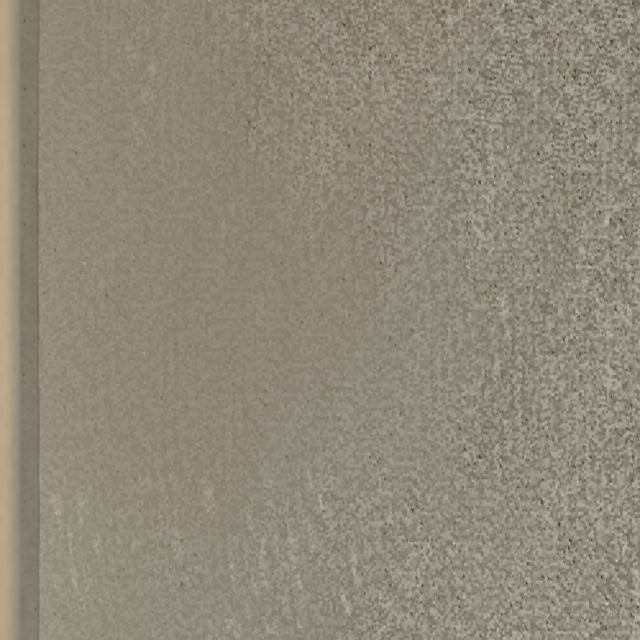
Give the GLSL for this texture, as a WebGL 1 fragment shader.

```glsl
precision highp float;
// Weathered plaster wall with a rounded tan trim and a shadowed groove on the left.
// Broad tone comes from gradients and layered sines; grain, mottling and streaks
// from blended cellular noise; pits and chips are scattered one per grid cell.

uniform vec2 u_resolution;

#define WALL_WARM vec3(0.546, 0.515, 0.456)
#define WALL_COOL vec3(0.578, 0.562, 0.509)
#define GROOVE vec3(0.498, 0.475, 0.423)
#define TRIM vec3(0.710, 0.637, 0.520)
#define TRIM_EDGE 0.031
#define WALL_EDGE 0.061
#define GRAIN_FREQ vec2(250.0, 215.0)
#define GRAIN_SMOOTH 0.07
#define GRAIN_ROUGH 0.25
#define PIT_DEPTH 0.23
#define CHIP_LIGHT 0.15
#define STREAK_LIGHT 0.05

vec2 hash2(vec2 p) {
  vec2 q = vec2(dot(p, vec2(127.1, 311.7)), dot(p, vec2(269.5, 183.3)));
  return fract(sin(q) * 43758.55);
}

// Smooth cellular noise: random cell values weighted by nearness, about 0.5.
float cellNoise(vec2 p) {
  vec2 cell = floor(p);
  float total = 0.0;
  float weights = 0.0001;
  for (int j = -1; j <= 1; j++) {
    for (int i = -1; i <= 1; i++) {
      vec2 id = cell + vec2(float(i), float(j));
      vec2 offset = id + 0.15 + 0.7 * hash2(id) - p;
      float w = exp(-5.0 * dot(offset, offset));
      total += w * hash2(id + 57.3).x;
      weights += w;
    }
  }
  return total / weights;
}

// Sparse upright specks, at most one in each cell; density is their share of cells.
float specks(vec2 uv, vec2 freq, float density, float seed) {
  vec2 p = uv * freq;
  vec2 id = floor(p) + seed;
  vec2 rnd = hash2(id);
  vec2 d = fract(p) - (0.32 + 0.36 * hash2(id + 19.7));
  d.x += 0.9 * (rnd.y - 0.5) * d.y;
  float radius = mix(0.17, 0.30, rnd.y * rnd.y);
  radius *= 1.0 + 0.25 * sin(3.0 * atan(d.y, d.x + 0.0001) + 40.0 * rnd.x);
  float shape = 1.0 - smoothstep(0.3 * radius, 1.4 * radius, length(d));
  return shape * smoothstep(0.0, 0.03, density - rnd.x) * (0.4 + 0.6 * rnd.y);
}

// Broad light: dim from the top left to the centre, brighter right and below.
float broadTone(vec2 uv) {
  float tone = 0.16 + 0.40 * smoothstep(0.35, 1.0, uv.x);
  tone += 0.36 * (1.0 - smoothstep(0.0, 0.6, uv.y));
  tone += 0.06 * sin(9.0 * uv.x + 4.0 * uv.y + 1.5 * sin(6.0 * uv.y));
  return tone + 0.04 * sin(17.0 * uv.x - 8.0 * uv.y + 2.0);
}

vec3 wallColor(vec2 uv) {
  float mottle = cellNoise(uv * vec2(13.0, 8.0) + 3.0) - 0.5;
  float patches = cellNoise(uv * vec2(44.0, 26.0) + 40.0) - 0.5;
  float rough = uv.x + 0.5 * abs(uv.y - 0.45) + 0.25 * mottle + 0.2 * patches;
  rough = smoothstep(0.4, 1.1, rough);

  vec3 color = mix(WALL_WARM, WALL_COOL, broadTone(uv) + 0.15 * mottle);
  color += 0.016 * patches * (0.3 + rough);

  // Warm glow beside the trim, fading upward.
  float glow = exp(-(uv.x - WALL_EDGE) / 0.10) * (1.0 - 0.6 * uv.y);
  color += glow * vec3(0.034, 0.031, 0.025);

  // Fine pebbly grain, stronger where the plaster is rough.
  float fine = cellNoise(uv * GRAIN_FREQ);
  float grain = fine - 0.5;
  color += grain * mix(GRAIN_SMOOTH, GRAIN_ROUGH, rough) * vec3(0.97, 1.0, 1.02);

  // Short, broken trowel streaks, leaning to the right as they fall.
  vec2 along = vec2(uv.x + 0.2 * uv.y + 0.006 * sin(23.0 * uv.y), uv.y);
  float streak = smoothstep(0.6, 0.95, cellNoise(along * vec2(125.0, 30.0) + 9.0));
  float streakZone = smoothstep(0.45, 0.75, cellNoise(along * vec2(9.0, 4.0) + 23.0));
  streak *= 0.3 + 1.4 * fine;
  color += STREAK_LIGHT * streak * streakZone * (1.0 - 0.5 * uv.y);

  // Brown pits and pale chips.
  float pits = specks(uv, vec2(122.0, 86.0), 0.05 + 0.13 * rough, 0.0);
  pits += 0.7 * specks(uv + 0.37, vec2(165.0, 115.0), 0.05 + 0.13 * rough, 31.0);
  color -= PIT_DEPTH * pits * mix(0.42, 1.0, rough) * vec3(0.88, 1.0, 1.05);
  float chips = specks(uv + 0.11, vec2(130.0, 105.0), 0.025 + 0.08 * rough, 83.0);
  return color + CHIP_LIGHT * chips * mix(0.6, 1.0, rough) * vec3(0.9, 1.0, 1.0);
}

vec3 grooveColor(vec2 uv) {
  float wear = cellNoise(uv * vec2(70.0, 16.0)) - 0.5;
  vec3 color = GROOVE + 0.025 * wear + 0.035 * (cellNoise(uv * 190.0) - 0.5);
  color += vec3(0.006, 0.011, 0.014) * (1.0 - smoothstep(0.15, 0.45, uv.y));
  return color - 0.10 * specks(uv, vec2(118.0, 76.0), 0.08, 47.0);
}

vec3 trimColor(vec2 uv) {
  float turn = smoothstep(0.2, 1.0, uv.x / TRIM_EDGE);
  vec3 color = mix(TRIM, vec3(0.56, 0.53, 0.465), turn);
  color += 0.02 * sin(3.14 * uv.y) + 0.005 * sin(19.0 * uv.y);
  return color + 0.02 * (cellNoise(uv * vec2(160.0, 60.0)) - 0.5);
}

void main() {
  vec2 uv = gl_FragCoord.xy / u_resolution;
  float soft = max(0.0015, 1.0 / u_resolution.x);
  float edge = WALL_EDGE + 0.0008 * sin(7.0 * uv.y) + 0.0004 * sin(41.0 * uv.y);

  vec3 color = mix(trimColor(uv), grooveColor(uv),
                   smoothstep(TRIM_EDGE - 2.0 * soft, TRIM_EDGE + 2.0 * soft, uv.x));
  color = mix(color, wallColor(uv), smoothstep(edge - soft, edge + soft, uv.x));

  // Thin shadow where the groove meets the wall.
  float seam = 1.0 - smoothstep(0.0, 2.0 * soft, abs(uv.x - edge + soft));
  color -= 0.05 * seam * (0.5 + 0.5 * sin(3.14 * uv.y));
  gl_FragColor = vec4(color, 1.0);
}
```
